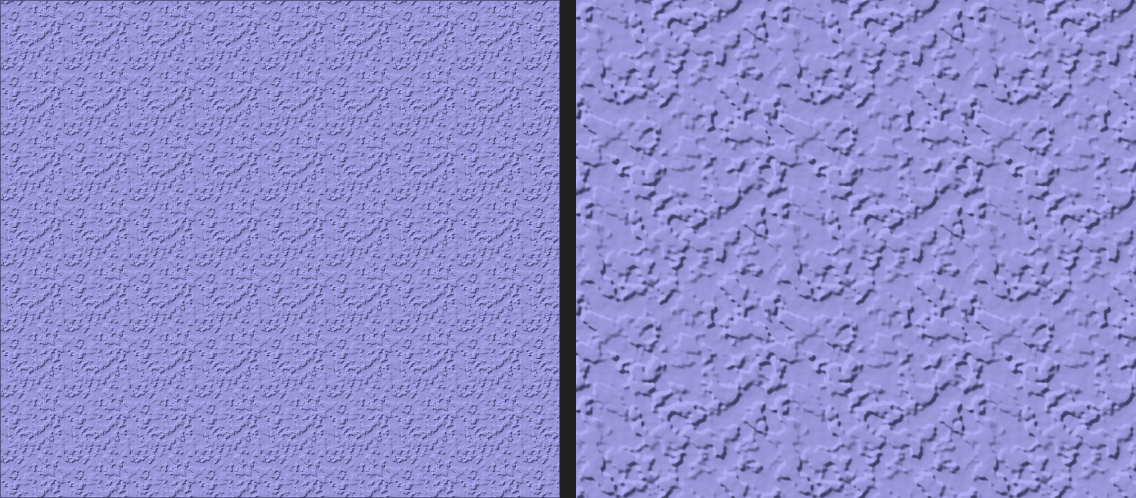
Left, the full canvas; right, a detail of the centre.
Reproduce this texture procedurally as a Shadertoy shader.

```glsl
// Periwinkle stucco: a small square tile of thin crinkled ridges, repeated over the canvas.
// Tileable gradient noise is cut into low steps, then embossed by comparing the height
// on both sides of each point along the light direction.

const vec3  BASE_COLOR   = vec3(0.61, 0.60, 0.865);
const vec3  LIGHT_COLOR  = vec3(0.685, 0.675, 0.95);
const vec3  SHADOW_COLOR = vec3(0.25, 0.26, 0.42);

const float TILE_SIZE    = 0.117;            // side of one tile, in canvas widths
const vec2  TILE_CELLS   = vec2(8.0, 9.0);   // noise cells per tile
const vec2  LIGHT_DIR    = vec2(-0.6, 0.8);  // towards the light
const float EMBOSS_REACH = 0.0011;           // in canvas widths
const float STEP_LEVEL   = 0.07;             // noise value at the foot of the plateaus
const float EDGE_WIDTH   = 0.16;             // softness of a plateau edge, in noise units
const float SOFT_RELIEF  = 0.25;             // share of the unstepped noise in the height
const float OCTAVE_GAIN  = 0.55;
const float SHADOW_GAIN  = 1.1;
const float SHADE_BIAS   = 0.04;
const float FRAME_WIDTH  = 0.0014;           // thin dark rim of the canvas
const int   OCTAVES      = 3;
const int   SAMPLES      = 2;                // antialiasing samples per axis

float hash(vec2 cell, float seed) {
    uvec2 q = uvec2(ivec2(cell) + 5) * uvec2(73856u, 19349u) + uint(seed) * 8349u;
    uint n = q.x ^ (q.y * 2654435u);
    n = (n ^ (n >> 15u)) * 739391u;
    n = (n ^ (n >> 13u)) * 974711u;
    n ^= n >> 16u;
    return float(n & 65535u) / 65536.0;
}

// Dot product of a lattice point's random unit gradient with the offset from it
float cornerValue(vec2 cell, vec2 offset, vec2 period, float seed) {
    float angle = 6.2832 * hash(mod(cell, period), seed);
    return dot(vec2(cos(angle), sin(angle)), offset);
}

// Gradient noise repeating after "period" cells
float gradientNoise(vec2 p, vec2 period, float seed) {
    vec2 cell = floor(p);
    vec2 f = p - cell;
    vec2 u = f * f * f * (f * (f * 6.0 - 15.0) + 10.0);
    vec2 ex = vec2(1.0, 0.0);
    vec2 ey = vec2(0.0, 1.0);
    float low = mix(cornerValue(cell, f, period, seed),
                    cornerValue(cell + ex, f - ex, period, seed), u.x);
    float high = mix(cornerValue(cell + ey, f - ey, period, seed),
                     cornerValue(cell + 1.0, f - 1.0, period, seed), u.x);
    return mix(low, high, u.y);
}

// Plateaus with crinkled edges over a softly rolling ground
float stuccoHeight(vec2 uv) {
    vec2 tilePos = uv / TILE_SIZE;
    vec2 cells = TILE_CELLS;
    float amplitude = 1.0;
    float sum = 0.0;
    for (int i = 0; i < OCTAVES; i++) {
        vec2 shift = vec2(0.37, 0.61) * float(i);   // keeps the octaves' lattices apart
        sum += amplitude * gradientNoise(tilePos * cells + shift, cells, 11.0 + 17.0 * float(i));
        cells *= 2.0;
        amplitude *= OCTAVE_GAIN;
    }
    float plateau = smoothstep(STEP_LEVEL - EDGE_WIDTH, STEP_LEVEL + EDGE_WIDTH, sum);
    return plateau + SOFT_RELIEF * sum;
}

vec3 stuccoColor(vec2 uv) {
    vec2 reach = normalize(LIGHT_DIR) * EMBOSS_REACH;
    float slope = stuccoHeight(uv - reach) - stuccoHeight(uv + reach);

    // Some ridges are worn down, others stay crisp
    vec2 wearCells = vec2(5.0);
    float wear = gradientNoise(uv / TILE_SIZE * wearCells + 0.4, wearCells, 83.0);
    slope *= mix(0.45, 1.25, smoothstep(-0.35, 0.3, wear));
    slope -= SHADE_BIAS;

    vec3 color = mix(BASE_COLOR, LIGHT_COLOR, smoothstep(0.0, 0.6, slope));
    return mix(color, SHADOW_COLOR, clamp(-slope * SHADOW_GAIN, 0.0, 1.0));
}

void mainImage(out vec4 fragColor, in vec2 fragCoord) {
    vec3 color = vec3(0.0);
    for (int y = 0; y < SAMPLES; y++) {
        for (int x = 0; x < SAMPLES; x++) {
            vec2 jitter = (vec2(x, y) + 0.5) / float(SAMPLES) - 0.5;
            color += stuccoColor((fragCoord + jitter) / iResolution.x);
        }
    }
    color /= float(SAMPLES * SAMPLES);

    // Rim
    vec2 toEdge = min(fragCoord, iResolution.xy - fragCoord) / iResolution.x;
    float edgeDistance = min(toEdge.x, toEdge.y);
    float pixel = 1.0 / iResolution.x;
    float rim = 1.0 - smoothstep(FRAME_WIDTH - 0.5 * pixel, FRAME_WIDTH + 0.5 * pixel, edgeDistance);
    fragColor = vec4(mix(color, SHADOW_COLOR, 0.8 * rim), 1.0);
}
```
